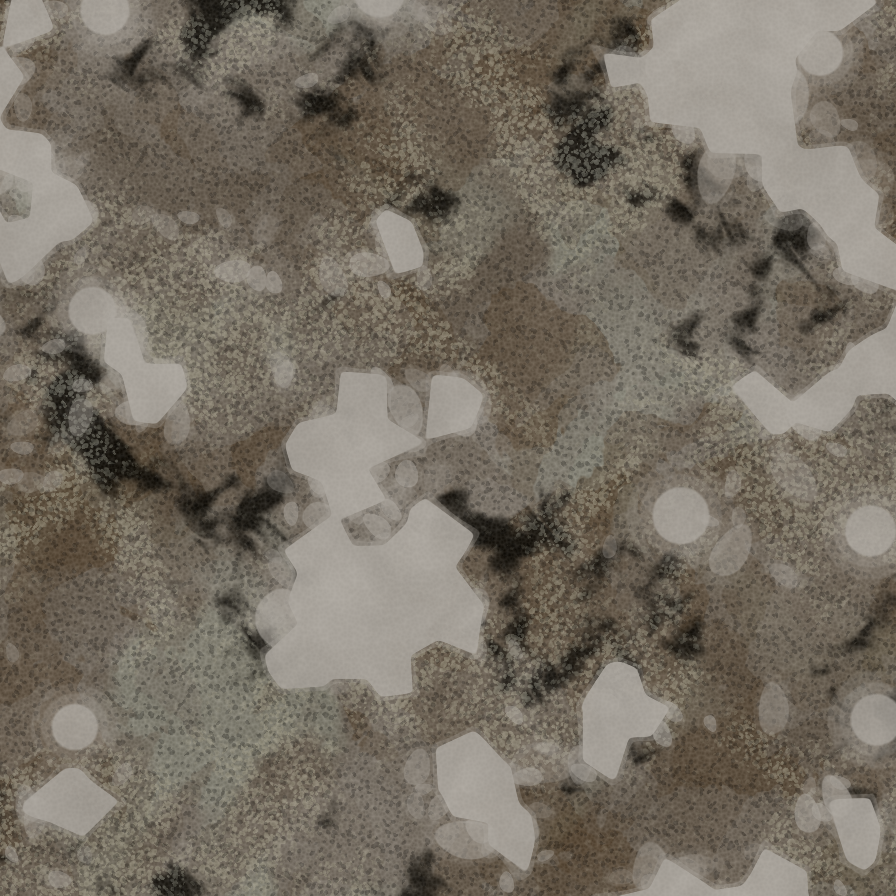
A Shadertoy shader for this texture:

```glsl
vec2 hash2(vec2 p) {
    p = vec2(dot(p, vec2(127.1, 311.7)), dot(p, vec2(269.5, 183.3)));
    return fract(sin(p) * 43758.5);
}

mat2 rotation(float angle) {
    float c = cos(angle), s = sin(angle);
    return mat2(c, s, -s, c);
}

// Warped layered sines: mean 0, deviation about 1
float waves(vec2 p, float seed) {
    float sum = 0.0, amplitude = 1.0;
    for (int i = 0; i < 6; i++) {
        float n = float(i);
        float angle = seed * 1.7 + n * 2.4;
        p += 0.4 * sin(p.yx * 1.3 + seed + n);
        sum += amplitude * sin(dot(p, vec2(cos(angle), sin(angle))) + seed * 3.1 * (n + 1.0));
        p *= 1.45;
        amplitude *= 0.8;
    }
    return sum * 0.88;
}

float paleField(vec2 p) {
    return waves(p * 9.5, 2.3);
}

// Cellular dots: x = distance to the nearest point, y = its random value
vec2 cellular(vec2 p) {
    vec2 cell = floor(p), nearest = vec2(9.0, 0.0);
    for (int y = -1; y <= 1; y++)
    for (int x = -1; x <= 1; x++) {
        vec2 id = cell + vec2(x, y);
        float d = length(id + hash2(id) - p);
        if (d < nearest.x) nearest = vec2(d, hash2(id + 57.0).x);
    }
    return nearest;
}

// Share of nearby cells that are pale; its level lines are angular
float angularPatches(vec2 p, float scale, float threshold) {
    vec2 q = p * scale, cell = floor(q);
    float filled = 0.0, total = 0.0;
    for (int y = -1; y <= 1; y++)
    for (int x = -1; x <= 1; x++) {
        vec2 id = cell + vec2(x, y);
        vec2 center = id + hash2(id + 11.0);
        float weight = exp(-18.0 * length(q - center));
        filled += weight * step(threshold, paleField(center / scale));
        total += weight;
    }
    return filled / total;
}

// Translucent ovals with halos, gathered along the pale patches
float ovals(vec2 p, float scale, float seed, float threshold) {
    vec2 q = p * scale, cell = floor(q);
    float clear = 1.0;
    for (int y = -1; y <= 1; y++)
    for (int x = -1; x <= 1; x++) {
        vec2 id = cell + vec2(x, y);
        vec2 place = hash2(id + seed), shape = hash2(id + seed + 31.0);
        vec2 center = id + 0.2 + 0.6 * place;
        vec2 d = rotation(6.28 * shape.x) * (q - center);
        d.x *= 1.0 + 0.8 * shape.y;
        float radius = length(d) + 0.02 * sin(3.0 * atan(d.y, d.x) + 9.0 * place.x);
        float size = mix(0.26, 0.44, place.y);
        float present = step(threshold, paleField(center / scale) + 1.1 * (shape.y - 0.5));
        float core = 1.0 - smoothstep(-0.02, 0.02, radius - size);
        float halo = 1.0 - smoothstep(-0.03, 0.03, radius - size * 1.35);
        clear *= 1.0 - present * (0.16 * halo + mix(0.15, 0.75, shape.x) * core);
    }
    return 1.0 - clear;
}

// Pale discs with two concentric halos
float ringedDiscs(vec2 p, float scale) {
    vec2 q = p * scale, cell = floor(q);
    float cover = 0.0;
    for (int y = -1; y <= 1; y++)
    for (int x = -1; x <= 1; x++) {
        vec2 id = cell + vec2(x, y), random = hash2(id + 83.0);
        float radius = length(q - id - 0.25 - 0.5 * random);
        float size = mix(0.09, 0.115, random.x), rings = 0.0;
        for (int i = 0; i < 3; i++) {
            float edge = size * (1.0 + 0.45 * float(i));
            rings += (i == 0 ? 0.5 : 0.19) * (1.0 - smoothstep(-0.007, 0.007, radius - edge));
        }
        cover = max(cover, rings * step(0.5, hash2(id + 19.0).y));
    }
    return cover;
}

// Crumbly specks: small dots joined into short worms
float specks(vec2 p, float scale, float amount) {
    vec2 dots = cellular(p * scale + 0.4 * sin(p.yx * scale * 0.7));
    float size = mix(0.3, 0.6, fract(dots.y * 17.0));
    return (1.0 - smoothstep(size - 0.14, size + 0.14, dots.x)) * step(dots.y, amount);
}

void mainImage(out vec4 fragColor, in vec2 fragCoord) {
    vec2 p = fragCoord / iResolution.y;
    const vec3 umber = vec3(0.39, 0.35, 0.30), stone = vec3(0.47, 0.44, 0.40);
    const vec3 brown = vec3(0.32, 0.25, 0.17), olive = vec3(0.53, 0.53, 0.48);
    const vec3 soot = vec3(0.09, 0.08, 0.06), fleck = vec3(0.63, 0.61, 0.53);
    const vec3 pale = vec3(0.66, 0.64, 0.61);

    // Soft ground and overlapping washes with ragged borders
    float ragged = 0.13 * waves(p * 55.0, 3.9);
    vec3 color = mix(umber, stone, smoothstep(-1.2, 1.2, waves(p * 8.0, 5.1)));
    color = mix(color, olive, 0.75 * smoothstep(0.1, 1.3, waves(p * 10.0, 7.7) + ragged));
    for (int i = 0; i < 6; i++) {
        float n = float(i);
        float wash = smoothstep(0.5, 0.58, waves(p * (7.0 + n), 11.0 + n * 1.9) + ragged);
        vec3 tint = i % 3 == 0 ? brown : (i % 3 == 1 ? umber : stone);
        color = mix(color, tint, 0.42 * wash);
    }

    // Mottled dark stains
    float mottle = 0.45 * waves(p * 48.0, 6.2);
    float stain = smoothstep(0.9, 2.3, waves(p * 13.0, 4.4) + mottle);
    color = mix(color, soot, 0.9 * stain);

    // Fine clustered flecks, light and dark
    float cluster = smoothstep(-0.7, 1.2, waves(p * 14.0, 8.6) + 2.0 * ragged);
    float light = max(specks(p, 150.0, 0.08 + 0.5 * cluster), specks(p + 3.7, 215.0, 0.1 + 0.4 * cluster));
    color = mix(color, mix(fleck, olive, stain), light * (0.12 + 0.38 * cluster));
    color *= 1.0 - 0.2 * specks(p + 8.3, 180.0, 0.3);
    color += 0.1 * (cellular(p * 240.0 + 40.0).x - 0.4);

    // Pale ovals, angular patches and discs
    color = mix(color, pale, 0.75 * ovals(p, 12.0, 3.0, 0.95));
    color = mix(color, pale, 0.7 * ovals(p, 18.0, 47.0, 0.85));
    color = mix(color, pale, 0.6 * ovals(p, 27.0, 71.0, 0.8));
    float patches = angularPatches(p, 19.0, 1.12);
    color = mix(color, pale, 0.3 * smoothstep(0.03, 0.07, patches));
    color = mix(color, pale, 0.9 * smoothstep(0.4, 0.6, patches));
    color = mix(color, pale, ringedDiscs(p, 3.6));

    // Faint tonal drift and grain
    color += 0.01 * waves(p * 22.0, 1.2) + 0.03 * (cellular(p * 230.0).x - 0.4);
    fragColor = vec4(clamp(color, 0.0, 1.0), 1.0);
}
```
